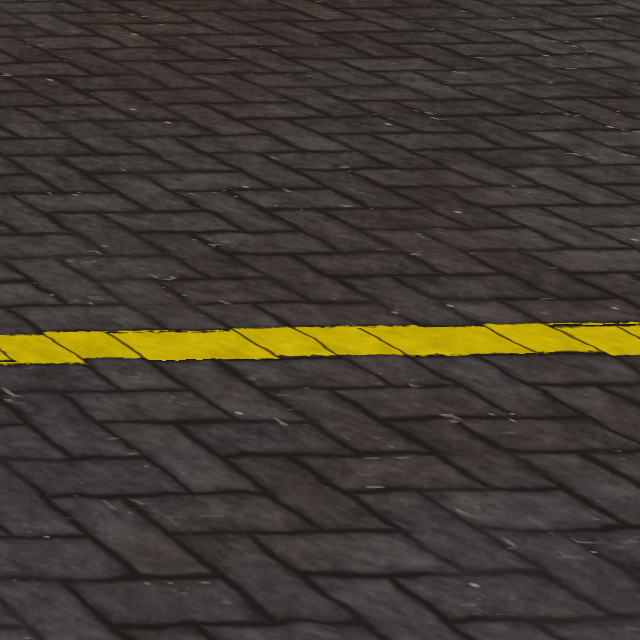
This texture is drawn by a WebGL 2 fragment shader. Its source:

```glsl
#version 300 es
precision highp float;
// Dark herringbone paving in perspective, crossed by a worn yellow stripe.
// Each pixel is projected to the ground plane, where 2:1 bricks follow from
// (column - row) mod 4; noise adds wear, grain, dirt and pale chips.

#define HORIZON 1.885            // height of the vanishing line
#define TILT 0.015               // sideways slope of the brick rows
#define VANISH_X -1.859          // where the slanted joints converge
#define COLUMN_SCALE 0.0706      // brick width per unit below the horizon
#define ROW_SCALE 45.33          // depth rate of the rows
#define GROUND_SHIFT vec2(-19.5, 29.39)
#define JOINT_WIDTH 0.085
#define STRIPE_ROW -2.5
#define STRIPE_WOBBLE 0.17
#define STRIPE_COLOR vec3(0.79, 0.69, 0.02)
#define JOINT_COLOR vec3(0.125, 0.105, 0.097)

uniform vec2 u_resolution;
out vec4 fragColor;

float hash(vec2 p) {
    return fract(sin(dot(p, vec2(127.1, 311.7))) * 43758.5453);
}

float noise(vec2 p) {
    vec2 i = floor(p), f = fract(p);
    f = f * f * (3.0 - 2.0 * f);
    return mix(mix(hash(i), hash(i + vec2(1, 0)), f.x),
               mix(hash(i + vec2(0, 1)), hash(i + 1.0), f.x), f.y);
}

float fbm(vec2 p) {
    float sum = 0.0, amp = 0.5;
    for (int i = 0; i < 4; i++) {
        sum += amp * noise(p);
        p = mat2(1.6, 1.2, -1.2, 1.6) * p + 7.3;
        amp *= 0.5;
    }
    return sum / 0.9375;
}

// Canvas to ground plane: x counts columns, y counts rows toward the viewer.
vec2 groundCoord(vec2 p, float drop) {
    return vec2((p.x - VANISH_X) / (COLUMN_SCALE * drop), -ROW_SCALE / drop) + GROUND_SHIFT;
}

// Brick lookup: xy = distance to its side and end joints, zw = brick id.
vec4 herringbone(vec2 g) {
    vec2 cell = floor(g), local = g - cell;
    float k = floor(mod(cell.x - cell.y + 0.5, 4.0));
    vec2 size = k < 1.5 ? vec2(2, 1) : vec2(1, 2);
    vec2 offset = vec2(k == 1.0 ? 1.0 : 0.0, k == 2.0 ? 1.0 : 0.0);
    local += offset;
    return vec4(min(local, size - local), cell - offset);
}

void main() {
    vec2 p = gl_FragCoord.xy / u_resolution;
    float drop = HORIZON - p.y + TILT * (p.x - 0.456);
    vec2 ground = groundCoord(p, drop);
    float aa = ROW_SCALE / (drop * drop * u_resolution.y);

    // Slightly crooked bricks
    vec2 wobble = vec2(noise(ground * 2.3), noise(ground * 2.3 + 31.0)) - 0.5;
    vec2 rough = vec2(noise(ground * 9.0), noise(ground * 9.0 + 17.0)) - 0.5;
    vec4 brick = herringbone(ground + 0.10 * wobble + 0.045 * rough);
    float tone = hash(brick.zw);
    float edge = min(brick.x, brick.y);

    // Stone: tone per brick, mottling, fine grain
    float mottle = fbm(ground * 2.6 + tone * 9.0);
    float grain = fbm(ground * vec2(9.0, 7.0));
    float grit = noise(p * 230.0);
    float light = 0.5 + 0.32 * (tone - 0.5) + 1.0 * (mottle - 0.5)
                + 0.85 * (grain - 0.5) + 0.22 * (grit - 0.5);
    vec3 stone = mix(vec3(0.195, 0.178, 0.168), vec3(0.325, 0.298, 0.290), light);

    // Broad brown dirt, stronger far away
    float dirt = smoothstep(0.45, 0.75, fbm(p * vec2(3.0, 7.0) + 4.0));
    stone *= mix(vec3(1), vec3(0.95, 0.87, 0.83), dirt * (0.4 + 0.6 * p.y));
    stone += vec3(-0.004, 0.0, 0.007) * (1.0 - p.y);

    // Joints: dark core with a soft worn shoulder, filled in places
    float width = JOINT_WIDTH * (0.65 + 0.7 * noise(ground * 1.3 + 5.0));
    float core = 1.0 - smoothstep(width * 0.35 - aa, width + aa, edge);
    float shoulder = 1.0 - smoothstep(0.0, 0.26, edge);
    float filled = smoothstep(0.5, 0.8, noise(ground * 0.8 + 50.0));
    stone *= 1.0 - 0.17 * shoulder;
    vec3 color = mix(stone, JOINT_COLOR, core * (0.93 - 0.4 * filled));

    // Pale chips, mostly near the joints
    float chip = smoothstep(0.80, 0.92, noise(ground * vec2(7.0, 9.0) + 80.0));
    chip *= smoothstep(0.62, 0.82, noise(ground * 1.7 + 12.0));
    color += 0.20 * chip * (0.35 + shoulder) * vec3(1.0, 0.96, 0.93);
    vec2 speckCell = floor(ground * 1.5);
    vec2 speckPos = 0.2 + 0.6 * vec2(hash(speckCell + 3.0), hash(speckCell + 8.0));
    float speck = length(fract(ground * 1.5) - speckPos);
    speck = 1.0 - smoothstep(0.03, 0.08 + aa, speck + 0.05 * (grain - 0.5));
    color = mix(color, vec3(0.66, 0.62, 0.60), 0.7 * speck * step(0.975, hash(speckCell)));

    // Painted stripe: offset per brick, ragged rim, thin cracks at the joints
    float shift = STRIPE_WOBBLE * (tone - 0.5);
    float rim = 0.5 - abs(ground.y - STRIPE_ROW + shift);
    rim += 0.07 * (noise(ground * 8.0) - 0.5) + 0.04 * (grit - 0.5);
    float paint = smoothstep(-aa, aa, rim);
    vec3 yellow = STRIPE_COLOR * (0.96 + 0.16 * (mottle - 0.5) + 0.14 * (grain - 0.5));
    float crack = 1.0 - smoothstep(0.008, 0.02 + aa, brick.x);
    yellow = mix(yellow, vec3(0.25, 0.20, 0.05), 0.8 * crack);
    color *= 1.0 - 0.25 * smoothstep(-0.14, 0.0, rim);
    color = mix(color, yellow, paint);

    fragColor = vec4(clamp(color, 0.0, 1.0), 1.0);
}
```
